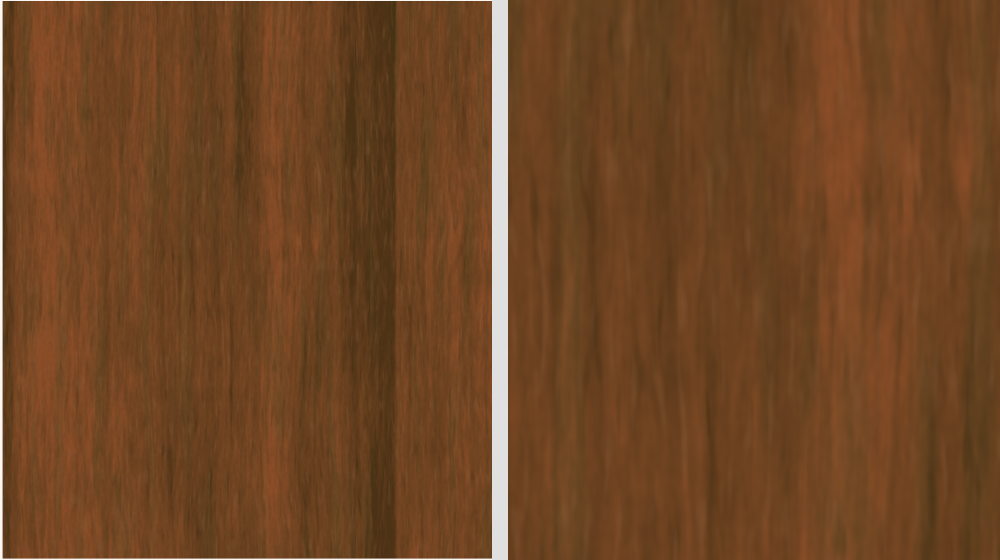
Left, the full canvas; right, a detail of the centre.
Write a Shadertoy shader that draws this texture.

```glsl
const vec3 DARK_OLIVE = vec3(0.300, 0.195, 0.082);
const vec3 MID_BROWN = vec3(0.430, 0.260, 0.127);
const vec3 WARM_RUST = vec3(0.540, 0.300, 0.155);
const vec3 PALE_FIBRE = vec3(0.52, 0.36, 0.23);
const vec3 OLIVE_TINT = vec3(0.93, 1.01, 1.0);
const vec3 PAPER = vec3(0.98, 0.97, 0.95);

vec2 hashGradient(vec2 cell) {
    vec3 h = fract(vec3(cell.xyx) * vec3(0.1031, 0.1030, 0.0973));
    h += dot(h, h.yzx + 33.33);
    float angle = 6.28318 * fract((h.x + h.y) * h.z);
    return vec2(cos(angle), sin(angle));
}

// Gradient noise, roughly -0.7 to 0.7
float gradientNoise(vec2 p) {
    vec2 i = floor(p), f = fract(p);
    vec2 u = f * f * f * (f * (f * 6.0 - 15.0) + 10.0);
    float a = dot(hashGradient(i), f);
    float b = dot(hashGradient(i + vec2(1, 0)), f - vec2(1, 0));
    float c = dot(hashGradient(i + vec2(0, 1)), f - vec2(0, 1));
    float d = dot(hashGradient(i + vec2(1, 1)), f - vec2(1, 1));
    return mix(mix(a, b, u.x), mix(c, d, u.x), u.y);
}

// Stretched layers, each finer than the last
float grain(vec2 p, vec2 scale, int layers, float seed) {
    float sum = 0.0, weight = 1.0;
    for (int i = 0; i < layers; i++) {
        sum += weight * gradientNoise(p * scale + seed);
        scale *= vec2(1.9, 2.1);
        seed += 17.3;
        weight *= 0.75;
    }
    return sum;
}

float band(float x, float centre, float width) {
    float d = (x - centre) / width;
    return exp(-d * d);
}

// Broad growth bands across the board, negative is darker
float growthBands(float x, float y, float seam) {
    float tone = 0.03 + 0.40 * band(x, 0.115, 0.12);
    tone -= 0.60 * band(x, 0.015, 0.014);
    tone -= 0.16 * band(x, 0.215, 0.014);
    tone += 0.08 * band(x, 0.27, 0.04);
    tone -= 0.20 * band(x, 0.41, 0.045);
    tone -= mix(0.14, 0.50, smoothstep(0.3, 0.8, y)) * band(x, 0.495, 0.023);
    tone += 0.32 * band(x, 0.565, 0.045);
    tone -= 0.32 * band(x, 0.622, 0.012);
    tone -= 0.42 * band(x, 0.70, 0.030) * smoothstep(0.05, 0.6, y);
    tone -= 0.80 * band(x, 0.785, 0.054) * (1.0 - seam);
    float rightGlow = band(x, 1.0, 0.09) * band(y, 0.55, 0.3);
    return tone + seam * (0.06 + 0.34 * rightGlow);
}

vec3 woodColour(float tone) {
    vec3 shade = mix(DARK_OLIVE, MID_BROWN, smoothstep(-1.0, 0.1, tone));
    return mix(shade, WARM_RUST, smoothstep(-0.08, 0.72, tone));
}

// Coverage of the board inside its thin light margin
float boardMask(vec2 uv, vec2 pixel) {
    float left = smoothstep(-0.5, 0.5, (uv.x - 0.0052) / pixel.x);
    float bottom = smoothstep(-0.5, 0.5, (uv.y - 0.0026) / pixel.y);
    float top = smoothstep(-0.5, 0.5, (0.9982 - uv.y) / pixel.y);
    return left * bottom * top;
}

void mainImage(out vec4 fragColor, in vec2 fragCoord) {
    vec2 uv = fragCoord / iResolution.xy;
    vec2 pixel = 1.0 / iResolution.xy;

    // Gentle sway of the grain, fading out at the straight seam
    float sway = 0.016 * gradientNoise(vec2(uv.x * 5.0, uv.y * 2.2))
               + 0.004 * gradientNoise(vec2(uv.x * 22.0, uv.y * 7.0));
    sway *= smoothstep(0.0, 0.06, abs(uv.x - 0.805));
    vec2 p = vec2(uv.x + sway, uv.y);
    float seam = smoothstep(0.800, 0.807 + pixel.x, uv.x);

    // Bands, long streaks and cloudy patches
    float tone = growthBands(p.x, uv.y, seam);
    tone += 0.36 * grain(p, vec2(32.0, 1.4), 3, 4.7);
    tone += 0.20 * grain(p, vec2(7.0, 3.5), 2, 51.2);
    float streak = gradientNoise(p * vec2(58.0, 3.0) + 83.1);
    tone -= 0.32 * smoothstep(0.18, 0.5, streak);

    // Short fibres and narrow pores
    float fibre = grain(p, vec2(108.0, 16.0), 2, 29.4);
    tone += 0.34 * fibre;
    float pore = gradientNoise(p * vec2(130.0, 20.0) + 131.6);
    tone -= 0.30 * smoothstep(0.2, 0.55, pore);

    // Colour, with olive veins and pale threads
    vec3 colour = woodColour(tone);
    float vein = gradientNoise(p * vec2(40.0, 3.0) + 163.4);
    colour *= mix(vec3(1.0), OLIVE_TINT, smoothstep(0.0, 0.4, vein));
    float pale = gradientNoise(p * vec2(150.0, 24.0) + 207.9);
    colour = mix(colour, PALE_FIBRE, 0.26 * smoothstep(0.12, 0.55, pale));
    colour *= 1.0 + 0.05 * gradientNoise(uv * vec2(190.0, 110.0));

    colour = mix(PAPER, colour, boardMask(uv, pixel));
    fragColor = vec4(colour, 1.0);
}
```
